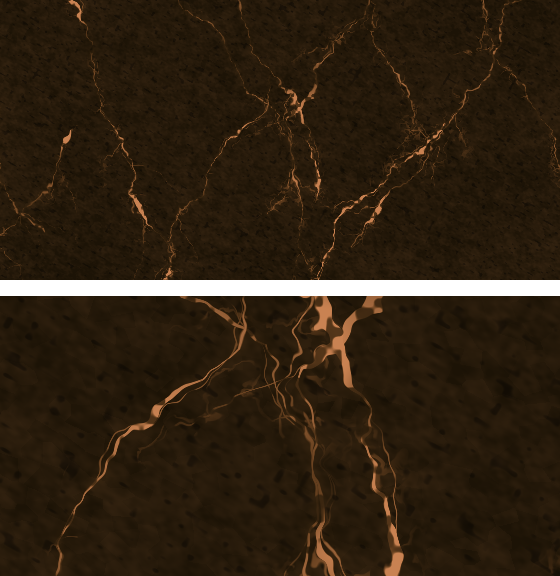
Top, the full canvas; bottom, a detail of the centre.
A Shadertoy shader for this texture:

```glsl
float hash(vec2 p) {
    vec3 q = fract(p.xyx * vec3(0.1031, 0.1030, 0.0973));
    q += dot(q, q.yzx + 33.33);
    return fract((q.x + q.y) * q.z);
}

float noise(vec2 p) {
    vec2 i = floor(p), f = fract(p);
    f = f * f * (3.0 - 2.0 * f);
    return mix(mix(hash(i), hash(i + vec2(1, 0)), f.x),
               mix(hash(i + vec2(0, 1)), hash(i + vec2(1, 1)), f.x), f.y);
}

float fbm(vec2 p) {
    float sum = 0.0, amp = 0.5;
    for (int i = 0; i < 5; i++) {
        sum += amp * noise(p);
        p = mat2(1.6, 1.2, -1.2, 1.6) * p + 7.3;
        amp *= 0.5;
    }
    return sum / 0.97;
}

vec2 noisePair(vec2 p) {
    return vec2(noise(p), noise(p + 53.0)) - 0.5;
}

// Random tint of the nearest cell centre
float clastTint(vec2 p) {
    vec2 cell = floor(p);
    float nearest = 9.0, tint = 0.0;
    for (int k = 0; k < 9; k++) {
        vec2 c = cell + vec2(k % 3 - 1, k / 3 - 1);
        float d = length(c + vec2(hash(c), hash(c + 31.7)) - p);
        if (d < nearest) {
            nearest = d;
            tint = hash(c + 71.3);
        }
    }
    return tint;
}

// Distance to a segment, and position along it
vec2 segment(vec2 p, vec2 a, vec2 b) {
    vec2 ab = b - a;
    float t = clamp(dot(p - a, ab) / dot(ab, ab), 0.0, 1.0);
    return vec2(length(p - a - ab * t), t);
}

float stroke(float d, float halfWidth) {
    float px = 0.8 / iResolution.y;
    return 1.0 - smoothstep(halfWidth - px, halfWidth + px, d);
}

vec2 polar(float angle, float radius) {
    return radius * vec2(cos(angle), sin(angle));
}

// Vein brightness in x, distance to the nearest vein in y
vec2 veins(vec2 p, float aspect) {
    vec2 jagged = p + 0.11 * (vec2(fbm(p * 4.0), fbm(p * 4.0 + 53.0)) - 0.5)
                + 0.016 * noisePair(p * 32.0) + 0.009 * noisePair(p * 75.0);
    vec2 braided = jagged + 0.045 * noisePair(p * 9.0 + 17.0) + 0.014 * noisePair(p * 40.0 + 9.0);
    float fade = smoothstep(0.2, 0.55, noise(p * 7.0 + 40.0));
    float ragged = 0.3 + 1.2 * noise(p * 48.0 + 21.0);
    float bright = 0.0, near = 1.0;

    for (int i = 0; i < 11; i++) {
        float id = float(i);
        float strength = mix(0.5, 1.0, hash(vec2(id, 3.7)));
        float swell = pow(noise(p * 8.0 + id * 17.0), 4.0);
        float halfWidth = 0.0014 + 0.013 * swell * strength * ragged;
        float level = min(strength * mix(0.5, 1.0, fade) + 0.7 * swell, 1.0);

        // Walk downwards, leaning right or left
        float lean = hash(vec2(id, 9.1)) < 0.62 ? 0.38 : -0.5;
        float heading = -1.57 + lean + 0.3 * (hash(vec2(id, 5.3)) - 0.5);
        float top = i % 3 == 2 ? 0.5 + 0.3 * hash(vec2(id, 2.9)) : 1.06;
        vec2 a = vec2(aspect * (1.1 * (id + hash(vec2(id, 1.3))) / 11.0 - 0.08), top);
        int steps = 7 + int(4.0 * hash(vec2(id, 7.7)));

        for (int j = 0; j < steps; j++) {
            vec2 seed = vec2(id * 13.0, float(j) * 7.0);
            vec2 b = a + polar(heading + 1.1 * (hash(seed) - 0.5), 0.12);
            float d = segment(jagged, a, b).x;
            near = min(near, d);
            bright = max(bright, level * stroke(d, halfWidth));

            // Thin second strand
            float strand = segment(braided, a, b).x;
            bright = max(bright, 0.65 * fade * level * stroke(strand, 0.0012));

            // Tapering side fork
            if (hash(seed + 4.4) > 0.66) {
                float side = hash(seed + 8.8) < 0.5 ? -0.75 : 0.75;
                vec2 f = segment(braided, a, a + polar(heading + side, 0.22));
                near = min(near, f.x + 0.02 * f.y);
                bright = max(bright, 0.75 * level * (1.0 - f.y * f.y) * stroke(f.x, 0.0014));
            }
            a = b;
        }
    }

    // Broken hairlines around the veins
    float crack = 1.0 - smoothstep(0.008, 0.035, abs(fbm(jagged * 15.0) - 0.5));
    bright = max(bright, 0.42 * crack * fade * exp(-near / 0.028));
    bright *= 1.0 - 0.7 * smoothstep(0.55, 0.75, noise(p * 85.0));
    return vec2(bright, near);
}

void mainImage(out vec4 fragColor, in vec2 fragCoord) {
    vec2 p = fragCoord / iResolution.y;
    vec2 slanted = mat2(0.87, 0.5, -0.5, 0.87) * p;

    // Mottled, grainy stone
    float tone = 0.43 + 0.75 * (fbm(p * 3.0 + 11.0) - 0.5)
               + 0.9 * (fbm(slanted * vec2(30.0, 48.0)) - 0.5)
               + 0.32 * (clastTint(slanted * vec2(38.0, 56.0)) - 0.5)
               + 0.5 * (noise(slanted * vec2(110.0, 160.0)) - 0.5);
    vec3 color = mix(vec3(0.108, 0.073, 0.022), vec3(0.194, 0.130, 0.060), clamp(tone, 0.0, 1.0));
    color *= 1.0 - 0.35 * smoothstep(0.76, 0.94, noise(slanted * vec2(70.0, 115.0) + 5.0));

    // Copper veins over a faint warm rim
    vec2 vein = veins(p, iResolution.x / iResolution.y);
    color += vec3(0.03, 0.018, 0.005) * exp(-vein.y / 0.007);
    color = mix(color, vec3(0.40, 0.25, 0.12), smoothstep(0.0, 0.5, vein.x));
    color = mix(color, vec3(0.79, 0.51, 0.32), smoothstep(0.35, 1.0, vein.x));
    fragColor = vec4(color, 1.0);
}
```
